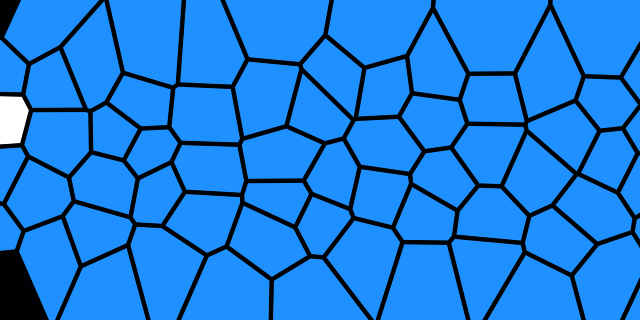
A WebGL 1 fragment shader for this pattern:

```glsl
precision highp float;
// Blue Voronoi cells with black borders, and a few plain cells on the left edge.

uniform vec2 u_resolution;

vec2 hash2(vec2 p) {
  vec3 q = fract(vec3(p.xyx) * vec3(0.1031, 0.1030, 0.0973) + 0.37);
  q += dot(q, q.yzx + 33.33);
  return fract((q.xx + q.yz) * q.zy);
}

// Seed of one cell: staggered columns with jitter, calmer off the left edge.
vec2 seedPoint(vec2 id) {
  float stagger = 0.25 - 0.5 * mod(id.x, 2.0);
  float jitter = id.x < 0.0 ? 0.15 : 0.72;
  vec2 offset = (hash2(id + 17.0) - 0.5) * jitter;
  return vec2(0.175, 0.17) * (id + vec2(0.83, 0.94 + stagger) + offset);
}

// The sixth row exists only left of the first column.
bool hasSeed(vec2 id) {
  return id.y < 4.5 || id.x < 0.0;
}

void main() {
  vec2 p = gl_FragCoord.xy / u_resolution.y;
  float column = floor(p.x / 0.175 - 0.33);

  // Nearest seed
  float nearest = 1e3;
  vec2 cellId = vec2(0.0);
  vec2 toCell = vec2(0.0);
  for (int i = -3; i <= 3; i++) {
    for (int j = 0; j < 6; j++) {
      vec2 id = vec2(column + float(i), float(j));
      vec2 toSeed = seedPoint(id) - p;
      float d = dot(toSeed, toSeed);
      if (hasSeed(id) && d < nearest) {
        nearest = d;
        cellId = id;
        toCell = toSeed;
      }
    }
  }

  // Distance to the closest bisector between that seed and any other
  float border = 1e3;
  for (int i = -3; i <= 3; i++) {
    for (int j = 0; j < 6; j++) {
      vec2 id = vec2(column + float(i), float(j));
      vec2 toSeed = seedPoint(id) - p;
      vec2 across = toSeed - toCell;
      if (hasSeed(id) && dot(across, across) > 1e-6) {
        border = min(border, dot(0.5 * (toSeed + toCell), normalize(across)));
      }
    }
  }

  // Cell colour: the left edge holds one white cell and two black corners
  vec3 black = vec3(0.0, 0.004, 0.008);
  vec3 fill = vec3(0.118, 0.565, 1.0);
  if (cellId.x < 0.0) {
    if (cellId.y == 3.0) fill = vec3(1.0);
    if (cellId.y == 0.0 || cellId.y == 5.0) fill = black;
  }

  float soft = 0.6 / u_resolution.y;
  float inside = smoothstep(0.007 - soft, 0.007 + soft, border);
  gl_FragColor = vec4(mix(black, fill, inside), 1.0);
}
```
